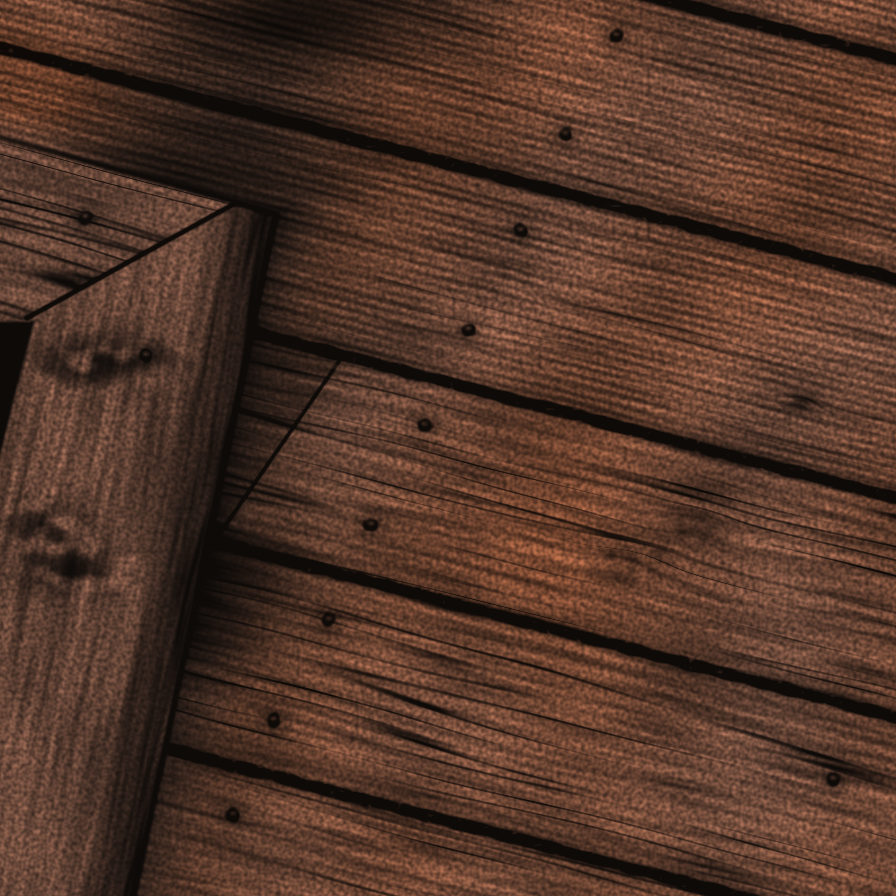
Give the GLSL for this texture, as a Shadertoy shader.

```glsl
// Weathered timber deck: slanted boards with dark gaps and nails, beside a mitred frame.
#define SLOPE 0.258      // fall of the boards per unit of width
#define PITCH 0.2448     // vertical spacing of the gaps
#define FIRST_GAP 0.053  // depth of the first gap at the left side
#define GAP_HALF 0.0062  // half thickness of a gap
#define GROOVES 24.0     // milled grooves per board
#define SPECKLE 0.52     // strength of the fine surface texture
#define CONTRAST 1.3     // spread of the tones
#define DARK vec3(0.050, 0.040, 0.034)
#define LIGHT vec3(0.690, 0.475, 0.385)
#define WARM vec3(1.10, 0.93, 0.76)

vec2 hashGradient(vec2 c) {
    vec3 h = fract(c.xyx * vec3(0.1031, 0.1030, 0.0973));
    h += dot(h, h.yzx + 33.33);
    float angle = 6.2832 * fract((h.x + h.y) * h.z);
    return vec2(cos(angle), sin(angle));
}

float noise(vec2 x) {
    vec2 i = floor(x), f = x - i, e = vec2(1, 0);
    vec2 w = f * f * f * (f * (f * 6.0 - 15.0) + 10.0);
    float a = dot(hashGradient(i), f), b = dot(hashGradient(i + e), f - e);
    float c = dot(hashGradient(i + e.yx), f - e.yx), d = dot(hashGradient(i + 1.0), f - 1.0);
    return mix(mix(a, b, w.x), mix(c, d, w.x), w.y);
}

// Soft elliptical spot
float blot(vec2 p, float x, float y, float rx, float ry) {
    vec2 d = (p - vec2(x, y)) / vec2(rx, ry);
    return exp(-dot(d, d));
}

// Streaks along q.x
float grain(vec2 q, float seed) {
    q.y += 0.010 * noise(q * vec2(3, 9) + seed * 7.3);
    return noise(q * vec2(5, 95) + seed * 17.1) + 0.8 * noise(q * vec2(12, 180) + seed * 31.7);
}

// Thin broken splits along q.x
float splits(vec2 q, float seed) {
    q.y += 0.008 * noise(q * vec2(4, 8) + seed * 5.1);
    float line = 1.0 - smoothstep(0.01, 0.09, abs(noise(q * vec2(1.2, 52) + seed * 11.7)));
    return line * smoothstep(-0.2, 0.2, noise(q * vec2(3, 22) + seed * 3.9));
}

float segment(vec2 p, vec2 a, vec2 b) {
    vec2 d = b - a;
    return length(p - a - d * clamp(dot(p - a, d) / dot(d, d), 0.0, 1.0));
}

// Darkens the tone with a nail and adds a small glint
float nail(float tone, vec2 p, vec2 centre) {
    float r = length(p - centre) + 0.003 * noise(p * 90.0);
    tone *= 1.0 - 0.3 * exp(-r * r / 0.0003);
    tone = mix(0.09, tone, smoothstep(0.005, 0.010, r));
    return tone + 0.25 * blot(p, centre.x, centre.y - 0.002, 0.004, 0.003);
}

float deckTone(vec2 p) {
    float s = (p.y - SLOPE * p.x - FIRST_GAP) / PITCH, board = floor(s);
    float fromGap = (s - round(s)) * PITCH;
    vec2 q = vec2(p.x + SLOPE * p.y, s * PITCH);
    float knots = blot(p, 0.70, 0.628, 0.045, 0.022) + blot(p, 0.775, 0.59, 0.035, 0.02)
        + blot(p, 0.895, 0.45, 0.02, 0.014) + 0.7 * blot(p, 0.55, 0.31, 0.04, 0.014);
    q.y += 0.010 * knots;
    // Milled boards above, open grain below
    float milled = 1.0 - step(0.5, board);
    float tone = 0.55 + mix(0.24, 0.18, milled) * grain(q, board + 4.0) + 0.14 * noise(p * 7.0);
    tone += 0.1 * milled * sin(6.2832 * GROOVES * s + 2.0 * noise(q * vec2(5, 12)));
    tone -= mix(0.28, 0.10, milled) * splits(q, board + 4.0);
    tone *= 1.0 - 0.42 * knots * (0.8 + noise(p * 55.0));
    // Cut joint in the third board
    float joint = p.x - 0.378 + 0.692 * (p.y - 0.404);
    if (board == 1.0) tone *= mix(0.80, 1.0, smoothstep(-0.003, 0.003, joint));
    tone *= mix(0.3, 1.0, smoothstep(0.0008, 0.0035, segment(p, vec2(0.378, 0.404), vec2(0.243, 0.599))));
    // Stains
    tone *= 1.0 - 0.72 * blot(p, 0.34, 0.02, 0.16, 0.07);
    tone *= 1.0 - 0.45 * blot(p, 0.24, 0.16, 0.16, 0.08);
    tone *= 1.0 - 0.45 * blot(p, 0.25, 0.66, 0.09, 0.07);
    // Two slanting rows of nails
    for (float i = 0.0; i < 5.0; i++) {
        tone = nail(tone, p, vec2(0.688, 0.040) + i * vec2(-0.107, 0.2174));
        tone = nail(tone, p, vec2(0.631, 0.150) + i * vec2(-0.1085, 0.218));
    }
    tone = nail(tone, p, vec2(0.93, 0.87));
    // Gaps with lit rims and debris
    tone += 0.14 * exp(-pow(abs(fromGap - 0.014) / 0.005, 2.0));
    tone *= 1.0 - 0.55 * exp(-abs(fromGap) / 0.014);
    float debris = 0.25 * smoothstep(0.1, 0.6, noise(p * vec2(120, 150)));
    float edge = abs(fromGap) + 0.003 * noise(p * 45.0) - GAP_HALF;
    return mix(debris - 0.03, tone, smoothstep(-0.003, 0.003, edge));
}

float postTone(vec2 p, vec2 q) {
    float tone = 0.52 + 0.18 * grain(q, 2.0) + 0.14 * noise(p * 9.0);
    float knots = blot(p, 0.11, 0.405, 0.09, 0.03) + blot(p, 0.05, 0.59, 0.05, 0.035)
        + blot(p, 0.095, 0.64, 0.06, 0.026);
    tone *= 1.0 - 0.65 * min(knots, 1.0) * smoothstep(-0.35, 0.15, noise(p * vec2(28, 42)));
    tone += 0.2 * (blot(p, 0.165, 0.422, 0.028, 0.01) + blot(p, 0.135, 0.635, 0.025, 0.015));
    return nail(tone, p, vec2(0.163, 0.397));
}

float frameTone(vec2 p, float rightX, float topY) {
    float ridge = p.x - 0.2604 + 0.22 * (p.y - 0.232);
    vec2 q = vec2(p.x + 0.278 * p.y, p.y - 0.278 * p.x), upright = vec2(p.y - 0.21 * p.x, p.x + 0.21 * p.y);
    float beam = 0.5 + 0.2 * grain(q, 9.0) - 0.3 * splits(q, 9.0) + 0.14 * exp(-abs(p.y - topY) / 0.012);
    beam = nail(beam, p, vec2(0.095, 0.243));
    float post = postTone(p, upright) * (1.0 - 0.2 * exp(-abs(ridge) / 0.018));
    float across = clamp(ridge / (rightX - p.x + ridge), 0.0, 1.0);
    float side = mix(0.33, 0.17, across) + 0.13 * grain(upright, 6.0);
    float tone = mix(beam, post, smoothstep(-0.003, 0.003, p.y - 0.372 + 0.554 * p.x));
    tone = mix(tone, side, smoothstep(-0.004, 0.004, ridge));
    tone *= mix(0.15, 1.0, smoothstep(0.001, 0.0045, segment(p, vec2(0.03, 0.355), vec2(0.262, 0.227))));
    float notch = min(p.y - 0.359, 0.036 - 0.255 * (p.y - 0.365) - p.x);
    return mix(tone, 0.04, smoothstep(-0.004, 0.004, notch));
}

void mainImage(out vec4 fragColor, in vec2 fragCoord) {
    vec2 p = vec2(0, 1) + vec2(1, -1) * fragCoord / iResolution.xy;
    float rightX = 0.3086 - 0.208 * (p.y - 0.237), topY = 0.1537 + 0.278 * p.x;
    float outside = max(p.x - rightX, topY - p.y);
    // Deck under the frame's shadow
    float tone = deckTone(p) * (1.0 - 0.65 * exp(-max(outside, 0.0) / 0.06) * smoothstep(0.0, 0.24, p.x));
    tone = mix(frameTone(p, rightX, topY), tone, smoothstep(-0.003, 0.003, outside));
    tone *= mix(0.35, 1.0, smoothstep(0.0, 0.006, abs(outside)));
    // Speckle and colour
    tone = 0.46 + CONTRAST * (tone - 0.48);
    tone *= 1.0 + SPECKLE * (noise(p * 230.0) + 0.7 * noise(p.yx * 147.0 + 9.0));
    float warmth = 0.4 + 0.7 * noise(p * 4.0 + 2.0) + blot(p, 0.0, 0.13, 0.14, 0.09);
    warmth = clamp(warmth * smoothstep(-0.02, 0.08, outside) + 0.1, 0.0, 1.0);
    fragColor = vec4(mix(DARK, LIGHT, clamp(tone, 0.0, 1.0)) * mix(vec3(1), WARM, warmth), 1.0);
}
```
